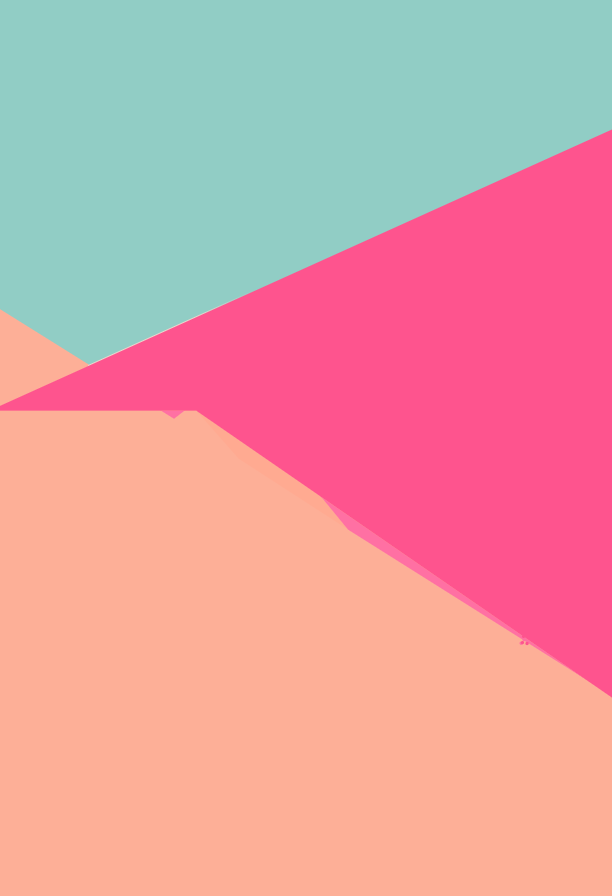
A WebGL 2 fragment shader for this background:

```glsl
#version 300 es
precision highp float;
// Flat paper-cut background: a teal sky, a broad pink wedge and a peach ground.
// Each shape is an intersection or union of half planes with analytic edge
// coverage, painted back to front; thin slivers and specks trim the lower fold.

uniform vec2 u_resolution;
out vec4 fragColor;

// Palette
const vec3 PEACH      = vec3(0.992, 0.686, 0.594);
const vec3 PEACH_DEEP = vec3(1.000, 0.668, 0.570);
const vec3 TEAL       = vec3(0.567, 0.804, 0.773);
const vec3 PINK       = vec3(0.996, 0.330, 0.557);
const vec3 PINK_LIGHT = vec3(1.000, 0.440, 0.640);
const vec3 SEAM       = vec3(0.930, 0.840, 0.800);

// Layout, as fractions of the canvas
const vec2 SLOPE_LEFT  = vec2(0.000, 0.655);
const vec2 SLOPE_RIGHT = vec2(0.143, 0.594);
const vec2 WEDGE_LEFT  = vec2(0.000, 0.5470);
const vec2 WEDGE_RIGHT = vec2(1.000, 0.8555);
const vec2 CORNER      = vec2(0.3206, 0.5417);
const vec2 FOLD_TOP    = vec2(0.525, 0.4453);
const vec2 FOLD_BOTTOM = vec2(0.5687, 0.4089);
const vec2 WEDGE_END   = vec2(1.000, 0.2214);
const vec2 SLIVER_END  = vec2(0.954, 0.2431);
const float TEAL_FLOOR = 0.560;   // hidden beneath the wedge
const float SEAM_WIDTH = 0.0012;
const vec2 SEAM_SPAN   = vec2(0.143, 0.430);

// Specks beside the fold
const int SPECK_COUNT    = 5;
const vec2 SPECK_CENTER  = vec2(0.860, 0.2865);
const vec2 SPECK_SPREAD  = vec2(0.022, 0.010);
const float SPECK_RADIUS = 0.0018;

// Coverage of the half plane to the left of the ray from a to b
float leftOf(vec2 p, vec2 a, vec2 b) {
    vec2 normal = vec2(a.y - b.y, b.x - a.x);
    float pixel = length(normal / u_resolution);
    return clamp(dot(normal, p - a) / pixel + 0.5, 0.0, 1.0);
}

// Convex shapes, with corners given counterclockwise
float triangle(vec2 p, vec2 a, vec2 b, vec2 c) {
    return min(leftOf(p, a, b), min(leftOf(p, b, c), leftOf(p, c, a)));
}

float quad(vec2 p, vec2 a, vec2 b, vec2 c, vec2 d) {
    return min(min(leftOf(p, a, b), leftOf(p, b, c)),
               min(leftOf(p, c, d), leftOf(p, d, a)));
}

// Sine-free hash giving two values from 0 to 1
vec2 hash2(float n) {
    vec3 q = fract(vec3(n) * vec3(0.1031, 0.1030, 0.0973));
    q += dot(q, q.yzx + 33.33);
    return fract((q.xx + q.yz) * q.zy);
}

void main() {
    vec2 p = gl_FragCoord.xy / u_resolution;
    vec2 aspect = vec2(u_resolution.x / u_resolution.y, 1.0);
    float pixel = 1.0 / u_resolution.y;
    vec3 color = PEACH;

    // Teal field above the left slope
    float aboveFloor = step(TEAL_FLOOR, p.y);
    color = mix(color, TEAL, aboveFloor * leftOf(p, SLOPE_LEFT, SLOPE_RIGHT));

    // Faint deeper band along the fold
    float band = quad(p, vec2(0.390, 0.488), FOLD_BOTTOM, FOLD_TOP, CORNER);
    color = mix(color, PEACH_DEEP, band);

    // Light pink sliver and the small notch below the wedge
    float sliver = triangle(p, FOLD_BOTTOM, SLIVER_END, FOLD_TOP);
    float notch = triangle(p, vec2(0.263, CORNER.y), vec2(0.2844, 0.5326),
                           vec2(0.3015, CORNER.y));
    color = mix(color, PINK_LIGHT, max(sliver, notch));

    // Pale seam on part of the upper edge
    vec2 lift = vec2(0.0, SEAM_WIDTH);
    float seam = leftOf(p, WEDGE_RIGHT + lift, WEDGE_LEFT + lift);
    seam *= step(SEAM_SPAN.x, p.x) * (1.0 - smoothstep(0.3, SEAM_SPAN.y, p.x));
    seam *= aboveFloor;
    color = mix(color, SEAM, seam);

    // Pink wedge: under the upper edge, over the shelf or the falling fold
    float underTop = leftOf(p, WEDGE_RIGHT, WEDGE_LEFT);
    float overShelf = leftOf(p, vec2(0.0, CORNER.y), CORNER);
    float overFold = leftOf(p, CORNER, WEDGE_END);
    color = mix(color, PINK, min(underTop, max(overShelf, overFold)));

    // Tiny specks in alternating pinks
    for (int i = 0; i < SPECK_COUNT; i++) {
        vec2 center = SPECK_CENTER + (hash2(float(i) + 3.0) - 0.5) * SPECK_SPREAD;
        float d = length((p - center) * aspect) - SPECK_RADIUS;
        float speck = clamp(0.5 - d / pixel, 0.0, 1.0);
        color = mix(color, i % 2 == 0 ? PINK : PINK_LIGHT, speck);
    }

    fragColor = vec4(color, 1.0);
}
```
